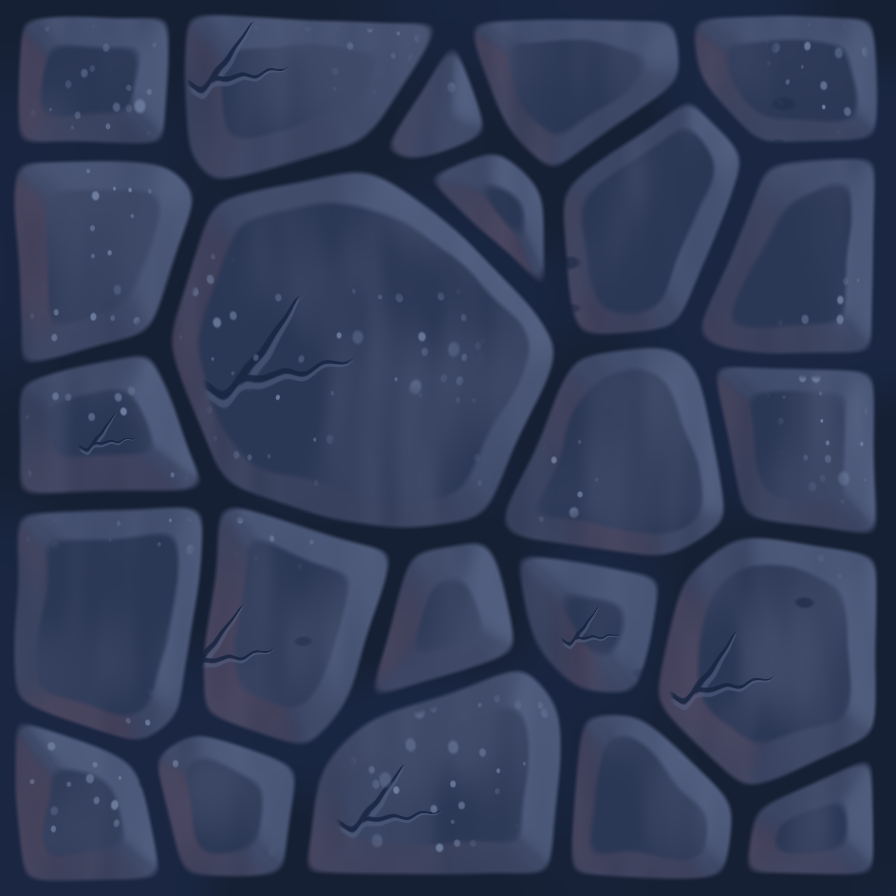
Write a WebGL 2 fragment shader that draws this texture.

```glsl
#version 300 es
precision highp float;

uniform vec2 u_resolution;
out vec4 fragColor;

#define GRID 5
#define SEED 17.0
#define FRAME 0.011
#define HALF_GAP 0.0100
#define BEVEL 0.031
#define ROUNDING 110.0
#define BIG_CENTRE vec2(0.40, 0.62)
#define BIG_WEIGHT 0.042
#define SIZE_SPREAD 0.021
#define LIGHT_DIR vec2(0.85, 0.53)

const vec3 MORTAR = vec3(0.085, 0.125, 0.205);
const vec3 MORTAR_BLUE = vec3(0.10, 0.15, 0.26);
const vec3 FACE_DARK = vec3(0.17, 0.22, 0.335);
const vec3 FACE_MID = vec3(0.25, 0.29, 0.41);
const vec3 RIM_LIGHT = vec3(0.32, 0.37, 0.50);
const vec3 RIM_WARM = vec3(0.30, 0.265, 0.365);
const vec3 SPECK = vec3(0.46, 0.52, 0.65);

float hash(vec2 p) {
    vec3 a = fract(vec3(p.xyx) * 0.1031);
    a += dot(a, a.yzx + 33.33);
    return fract((a.x + a.y) * a.z);
}

float noise(vec2 p) {
    vec2 i = floor(p), f = fract(p);
    f = f * f * (3.0 - 2.0 * f);
    return mix(mix(hash(i), hash(i + vec2(1, 0)), f.x),
               mix(hash(i + vec2(0, 1)), hash(i + vec2(1, 1)), f.x), f.y);
}

// Seed position (xy) and weight (z) of one stone; the big stone clears its surroundings
vec3 stoneSeed(int index) {
    if (index == GRID * GRID) return vec3(BIG_CENTRE, BIG_WEIGHT);
    vec2 cell = vec2(index % GRID, index / GRID);
    vec2 jitter = vec2(hash(cell + SEED), hash(cell + SEED + 51.0)) - 0.5;
    vec2 pos = mix(vec2(FRAME), vec2(1.0 - FRAME), (cell + 0.5 + 0.7 * jitter) / float(GRID));
    float weight = SIZE_SPREAD * hash(cell + SEED + 93.0);
    return vec3(pos, distance(pos, BIG_CENTRE) < 0.18 ? -1.0 : weight);
}

float power(vec2 p, vec3 seed) {
    vec2 d = p - seed.xy;
    return dot(d, d) - seed.z;
}

// Adds one edge to the blended normal (xy) and the soft minimum (z)
void addEdge(inout vec3 blend, float dist, vec2 normal) {
    blend += vec3(normal, 1.0) * exp(-ROUNDING * dist);
}

float specks(vec2 p, float scale, float density) {
    vec2 cell = floor(p * scale);
    float pick = hash(cell + 7.0);
    vec2 offset = 0.5 * (vec2(hash(cell + 3.0), hash(cell + 29.0)) - 0.5);
    float radius = mix(0.10, 0.25, hash(cell + 61.0));
    float d = length((fract(p * scale) - 0.5 - offset) * vec2(1.0, 0.8));
    return smoothstep(radius, radius * 0.45, d) * step(1.0 - density, pick) * mix(0.3, 0.9, hash(cell + 83.0));
}

// Jagged tapering line: x is the dark groove, y its lit lower lip
vec2 crack(vec2 q, vec2 start, float angle, float len) {
    q -= start;
    q = vec2(q.x * cos(angle) + q.y * sin(angle), q.y * cos(angle) - q.x * sin(angle));
    float along = q.x / len;
    float y = q.y - 0.16 * (noise(vec2(q.x * 9.0, angle * 7.0)) - 0.5);
    float width = 0.032 * (1.0 - along) + 0.006;
    float inside = smoothstep(0.0, 0.06, along) * smoothstep(1.0, 0.9, along);
    return inside * vec2(smoothstep(width, width * 0.4, abs(y)),
                         0.6 * smoothstep(width, width * 0.3, abs(y + width * 1.5)));
}

void main() {
    vec2 uv = gl_FragCoord.xy / u_resolution;
    vec2 p = uv + 0.011 * (vec2(noise(uv * 8.0), noise(uv * 8.0 + 40.0)) - 0.5);

    // Owning stone in a weighted Voronoi layout
    vec3 own = vec3(0.0);
    float best = 1e5;
    int id = 0;
    for (int i = 0; i <= GRID * GRID; i++) {
        vec3 seed = stoneSeed(i);
        float f = power(p, seed);
        if (f < best) { best = f; own = seed; id = i; }
    }

    // Rounded distance to the stone's edges and the outer frame
    vec3 blend = vec3(0.0);
    for (int i = 0; i <= GRID * GRID; i++) {
        if (i == id) continue;
        vec3 seed = stoneSeed(i);
        vec2 gap = seed.xy - own.xy;
        addEdge(blend, (power(p, seed) - best) / (2.0 * length(gap)), normalize(gap));
    }
    addEdge(blend, p.x - FRAME, vec2(-1, 0));
    addEdge(blend, p.y - FRAME, vec2(0, -1));
    addEdge(blend, 1.0 - FRAME - p.x, vec2(1, 0));
    addEdge(blend, 1.0 - FRAME - p.y, vec2(0, 1));
    float depth = -log(blend.z) / ROUNDING - HALF_GAP - 0.005 * (noise(uv * 14.0 + 5.0) - 0.5);
    vec2 normal = blend.xy / blend.z;

    // Painted face with broad strokes
    float tone = hash(vec2(id, SEED));
    vec2 q = p - own.xy;
    float patches = noise(p * vec2(13.0, 9.0) + tone * 30.0);
    float strokes = noise(p * vec2(48.0, 11.0) + 20.0) - 0.5;
    float lightness = 0.38 + 1.5 * dot(q, LIGHT_DIR) + 0.75 * (patches - 0.5) + 0.3 * (tone - 0.5);
    vec3 color = mix(FACE_DARK, FACE_MID, smoothstep(0.15, 0.85, lightness + 0.25 * strokes));

    // Bevelled rim: pale toward the light, warm on the far side
    float lit = dot(normal, LIGHT_DIR);
    vec3 rim = mix(FACE_MID, RIM_LIGHT, smoothstep(0.15, 0.95, lit));
    float warmth = smoothstep(0.25, 0.8, -lit) * smoothstep(0.2, 0.65, noise(p * 7.0 + 70.0));
    rim = mix(rim * mix(1.0, 0.9, smoothstep(0.0, 0.8, -lit)), RIM_WARM, 0.75 * warmth);
    rim += 0.035 * strokes;
    float rimWidth = BEVEL * (0.75 + 0.4 * tone) + 0.014 * (noise(p * 17.0 + 90.0) - 0.5);
    color = mix(color, rim, 0.9 * smoothstep(rimWidth + 0.004, rimWidth - 0.004, depth));

    // Cracks on the big stone and a few others
    if (id == GRID * GRID || tone > 0.8) {
        vec2 local = q / max(sqrt(own.z), 0.08);
        vec2 c = max(crack(local, vec2(-0.85, -0.30), 0.2, 0.85), crack(local, vec2(-0.65, -0.25), 0.95, 0.6));
        color = mix(color, RIM_LIGHT, c.y);
        color = mix(color, MORTAR_BLUE, 0.9 * c.x);
    }

    // Pale chips in clusters, and sparse dark pits
    float cluster = smoothstep(0.5, 0.75, noise(p * 6.5 + 33.0) + 1.2 * dot(q, LIGHT_DIR));
    float chips = max(specks(p, 44.0, 0.30), specks(p + 0.37, 27.0, 0.16));
    color = mix(color, SPECK, chips * cluster * smoothstep(0.006, 0.014, depth));
    color = mix(color, MORTAR_BLUE, 0.8 * specks(p.yx * vec2(1.0, 0.7) + 0.61, 24.0, 0.04));

    // Mortar
    vec3 mortar = mix(MORTAR, MORTAR_BLUE, smoothstep(0.3, 0.7, noise(uv * 6.0 + 11.0)));
    color = mix(mortar, color, smoothstep(-0.003, 0.004, depth));
    fragColor = vec4(color, 1.0);
}
```
